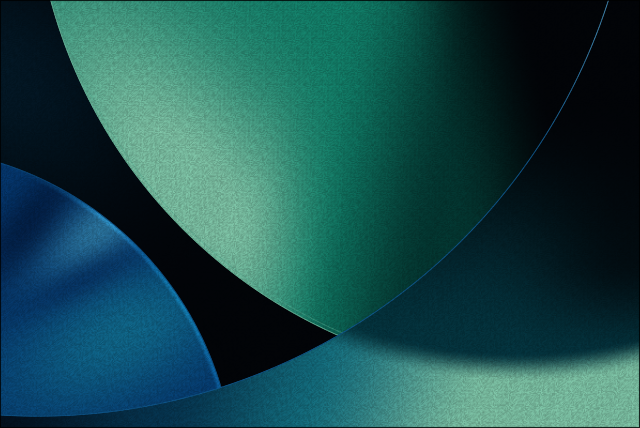
A WebGL 1 fragment shader for this background:

```glsl
precision highp float;
// Overlapping translucent discs in green and blue over a dark ground, with a
// pale band of light below. Circle distances cut the regions; soft ramps and
// gaussian glows shade them; thin rims and fine grain finish the surface.
uniform vec2 u_resolution;

// Circles as centre x, centre y, radius, in units of the canvas height
#define LENS vec3(0.088, 1.4287, 1.401)
#define GREEN_DISC vec3(1.2734, 1.3105, 1.196)
#define BLUE_DISC vec3(-0.2334, -0.127, 0.782)
#define SHADOW_DISC vec3(1.211, 1.328, 1.1875)
#define RIM_WIDTH 0.0013
#define GRAIN_CELLS 400.0
#define GRAIN_AMOUNT 0.17
#define INK vec3(0.006, 0.014, 0.028)
#define MINT vec3(0.45, 0.70, 0.595)

float circle(vec2 p, vec3 c) {
  return length(p - c.xy) - c.z;
}

float hash(vec2 p) {
  return fract(sin(dot(p, vec2(127.1, 311.7))) * 43758.5453);
}

float noise(vec2 p) {
  vec2 i = floor(p), f = fract(p);
  f = f * f * (3.0 - 2.0 * f);
  return mix(mix(hash(i), hash(i + vec2(1, 0)), f.x),
             mix(hash(i + vec2(0, 1)), hash(i + vec2(1, 1)), f.x), f.y);
}

// Gaussian ellipse whose long axis points along dir
float glow(vec2 p, vec2 centre, vec2 dir, vec2 size) {
  vec2 axis = normalize(dir), d = p - centre;
  vec2 q = vec2(dot(d, axis), dot(d, vec2(-axis.y, axis.x))) / size;
  return exp(-0.5 * dot(q, q));
}

// Antialiased coverage of a line around distance zero
float line(float d, float halfWidth, float px) {
  return (1.0 - smoothstep(0.0, px, abs(d) - halfWidth + 0.5 * px))
       * min(1.0, 2.0 * halfWidth / px);
}

vec3 shadeGround(vec2 p) {
  // Pale band, from deep blue on the left to mint on the right
  float u = p.x - 0.3 * (p.y - 0.08);
  vec3 band = mix(vec3(0.01, 0.06, 0.11), vec3(0.02, 0.19, 0.29), smoothstep(0.0, 0.42, u));
  band = mix(band, vec3(0.07, 0.40, 0.46), smoothstep(0.38, 0.78, u));
  band = mix(band, MINT, smoothstep(0.70, 1.15, u));
  // Dusky shadow above it
  float dusk = 1.0 - smoothstep(0.18, 0.78, p.y);
  dusk *= 1.0 - 0.75 * smoothstep(1.12, 1.48, p.x) * smoothstep(0.14, 0.40, p.y);
  vec3 shade = mix(INK, vec3(0.014, 0.19, 0.23), dusk);
  return mix(shade, band, smoothstep(-0.035, 0.035, circle(p, SHADOW_DISC)));
}

vec3 shadeGreen(vec2 p) {
  float down = 1.0 - p.y;
  float s = p.x + 0.2 * down;
  vec3 col = mix(vec3(0.06, 0.46, 0.38), vec3(0.012, 0.20, 0.18), smoothstep(0.80, 1.13, s));
  col = mix(col, INK, smoothstep(0.93, 1.23, p.x - 0.25 * down));
  float light = glow(p, vec2(0.44, 0.57), vec2(0.634, -0.775), vec2(0.39, 0.175));
  light *= 1.0 - smoothstep(0.68, 0.93, s);
  return mix(col, MINT, min(1.0, 1.08 * light));
}

vec3 shadeBlue(vec2 p) {
  vec3 col = vec3(0.015, 0.20, 0.40);
  col = mix(col, vec3(0.06, 0.39, 0.51), 0.9 * glow(p, vec2(0.29, 0.22), vec2(1.0, 0.5), vec2(0.20, 0.10)));
  col = mix(col, vec3(0.17, 0.45, 0.60), 0.9 * glow(p, vec2(0.23, 0.46), vec2(1.0, 0.75), vec2(0.11, 0.055)));
  // Dark diagonal folds
  col = mix(col, vec3(0.005, 0.09, 0.22), 0.8 * glow(p, vec2(0.07, 0.48), vec2(0.8, 1.0), vec2(0.15, 0.045)));
  col = mix(col, vec3(0.01, 0.16, 0.34), 0.75 * glow(p, vec2(0.19, 0.345), vec2(1.0, 0.5), vec2(0.15, 0.03)));
  return col;
}

void main() {
  float px = 1.0 / u_resolution.y;
  vec2 p = gl_FragCoord.xy * px;
  float lens = circle(p, LENS);
  float green = circle(p, GREEN_DISC);
  float blue = circle(p, BLUE_DISC);

  // Dark gap, lifted to navy at the upper left
  vec3 inner = mix(INK, vec3(0.01, 0.085, 0.135), glow(p, vec2(0.0, 0.82), vec2(1.0, -1.0), vec2(0.24, 0.18)));

  // Blue disc with a soft bright edge
  vec3 blueCol = shadeBlue(p);
  blueCol += vec3(0.02, 0.13, 0.18) * smoothstep(-0.014, -0.004, blue) * smoothstep(0.0, 0.25, p.x);
  inner = mix(inner, blueCol, 1.0 - smoothstep(-px, px, blue));
  inner = mix(inner, vec3(0.05, 0.33, 0.56), 0.6 * line(blue, RIM_WIDTH, px));

  // Green disc with a double rim
  inner = mix(inner, shadeGreen(p), 1.0 - smoothstep(-px, px, green));
  inner = mix(inner, vec3(0.42, 0.74, 0.62), 0.75 * line(green, RIM_WIDTH, px));
  inner = mix(inner, vec3(0.30, 0.62, 0.52), 0.45 * line(green + 0.009, RIM_WIDTH, px));

  // Ground outside the lens, then the lens rim
  vec3 col = mix(inner, shadeGround(p), smoothstep(-px, px, lens));
  vec3 rim = mix(vec3(0.05, 0.32, 0.52), vec3(0.25, 0.52, 0.68), smoothstep(0.6, 1.0, p.y));
  col = mix(col, rim, 0.85 * line(lens, RIM_WIDTH, px));

  // Fine grain and a thin dark border
  float grain = noise(p * GRAIN_CELLS) + 0.5 * hash(floor(p * GRAIN_CELLS)) - 0.75;
  col *= 1.0 + GRAIN_AMOUNT * grain;
  vec2 margin = min(p, vec2(u_resolution.x * px, 1.0) - p);
  col *= smoothstep(0.0, 0.004, min(margin.x, margin.y));
  gl_FragColor = vec4(clamp(col, 0.0, 1.0), 1.0);
}
```
